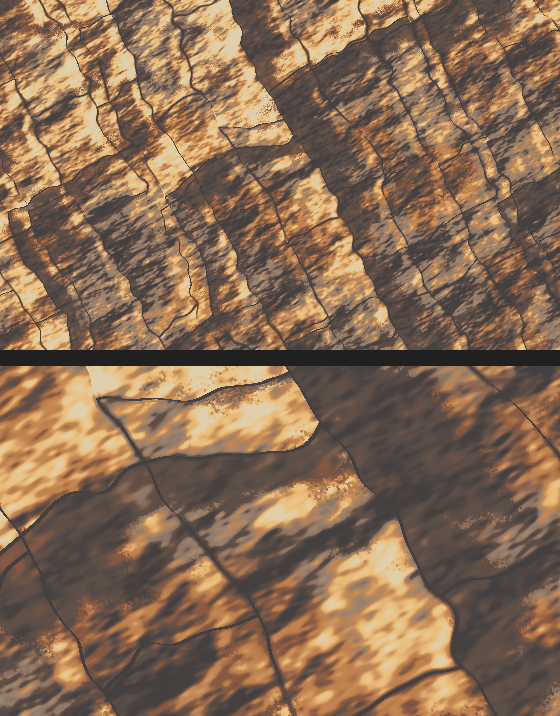
Top: the whole. Bottom: its middle third, enlarged.
Reproduce this texture procedurally as a WebGL 2 fragment shader.

```glsl
#version 300 es
precision highp float;

uniform vec2 u_resolution;
out vec4 fragColor;

// Layout, in canvas heights
const vec2 BEDDING = vec2(0.88, 0.47);
const vec2 JOINT_ORIGIN = vec2(1.03, 0.36);
const vec2 LARGE_BLOCK = vec2(0.42, 0.55);
const vec2 SMALL_BLOCK = vec2(0.155, 0.36);
const float LARGE_RELIEF = 0.065;
const float SMALL_RELIEF = 0.024;
const float ROUGHNESS = 0.075;
const float CRACK_WIDTH = 0.006;

// Lighting, in bedding coordinates
const vec2 TO_LIGHT = vec2(-0.6, 0.8);
const float SUN_SLOPE = 0.75;
const float SHADOW_REACH = 0.22;
const int SHADOW_STEPS = 14;
const float SLOPE_STEP = 0.002;
const float BASE_TONE = 0.36;
const float SLOPE_GAIN = 0.78;
const float GRAIN = 0.24;

// Rock colours
const vec3 SHADOW = vec3(0.27, 0.25, 0.25);
const vec3 UMBER = vec3(0.37, 0.31, 0.28);
const vec3 RUST = vec3(0.53, 0.35, 0.26);
const vec3 OCHRE = vec3(0.74, 0.53, 0.34);
const vec3 GOLD = vec3(0.92, 0.75, 0.49);
const vec3 CREAM = vec3(0.88, 0.81, 0.67);
const vec3 LICHEN = vec3(0.57, 0.50, 0.44);
const vec3 IRON = vec3(0.78, 0.47, 0.24);

float hash(vec2 p) {
    return fract(sin(dot(p, vec2(127.1, 311.7))) * 43758.55);
}

float noise(vec2 p) {
    vec2 cell = floor(p), f = fract(p);
    f = f * f * (3.0 - 2.0 * f);
    float low = mix(hash(cell), hash(cell + vec2(1, 0)), f.x);
    float high = mix(hash(cell + vec2(0, 1)), hash(cell + vec2(1, 1)), f.x);
    return mix(low, high, f.y);
}

float fbm(vec2 p) {
    float sum = 0.0, amplitude = 0.5;
    for (int i = 0; i < 5; i++) {
        sum += amplitude * noise(p);
        p = mat2(1.94, 0.5, -0.5, 1.94) * p + 7.3;
        amplitude *= 0.5;
    }
    return sum;
}

// Staggered block with raised right and lower rims: height, edge distance, id
vec3 block(vec2 q, vec2 size) {
    vec2 g = q / size;
    float column = floor(g.x);
    g.y += 0.8 * hash(vec2(column, 3.7));
    vec2 f = fract(g);
    float id = hash(vec2(column, floor(g.y)) + 0.5);
    float rim = smoothstep(0.74, 1.0, f.x) + 1.0 - smoothstep(0.0, 0.30, f.y);
    vec2 edge = min(f, 1.0 - f) * size;
    return vec3(rim + 0.9 * id, min(edge.x, edge.y), id);
}

vec2 warp(vec2 q) {
    vec2 broad = vec2(noise(q * 5.0), noise(q * 5.0 + 31.0)) - 0.5;
    vec2 fine = vec2(noise(q * 27.0), noise(q * 27.0 + 57.0)) - 0.5;
    return q - JOINT_ORIGIN + 0.07 * broad + 0.024 * fine;
}

float blockHeight(vec2 q) {
    vec2 w = warp(q);
    return LARGE_RELIEF * block(w, LARGE_BLOCK).x
         + SMALL_RELIEF * block(w, SMALL_BLOCK).x;
}

float surfaceHeight(vec2 q) {
    return blockHeight(q) + ROUGHNESS * fbm(q * vec2(6.0, 14.0));
}

// Rough ground breaks up the outline of the shadow
float castShadow(vec2 q) {
    float start = blockHeight(q) + 0.16 * (fbm(q * vec2(13.0, 24.0)) - 0.5);
    float jitter = hash(floor(q * 400.0)), blocked = 0.0;
    for (int i = 0; i < SHADOW_STEPS; i++) {
        float reach = SHADOW_REACH * (float(i) + jitter) / float(SHADOW_STEPS);
        float above = blockHeight(q + TO_LIGHT * reach) - start;
        blocked = max(blocked, above - reach * SUN_SLOPE);
    }
    return smoothstep(0.005, 0.045, blocked);
}

vec3 rockColour(float tone) {
    vec3 colour = mix(SHADOW, UMBER, smoothstep(0.0, 0.26, tone));
    colour = mix(colour, RUST, smoothstep(0.24, 0.40, tone));
    colour = mix(colour, OCHRE, smoothstep(0.43, 0.62, tone));
    colour = mix(colour, GOLD, smoothstep(0.62, 0.80, tone));
    return mix(colour, CREAM, smoothstep(0.80, 0.96, tone));
}

void main() {
    vec2 p = gl_FragCoord.xy / u_resolution.y;
    vec2 q = vec2(dot(p, BEDDING), dot(p, vec2(-BEDDING.y, BEDDING.x)));
    vec2 w = warp(q);
    vec3 large = block(w, LARGE_BLOCK), small = block(w, SMALL_BLOCK);

    // Slope towards the sun, face variation and broad falloff
    vec2 delta = TO_LIGHT * SLOPE_STEP;
    float slope = (surfaceHeight(q - delta) - surfaceHeight(q + delta)) / (2.0 * SLOPE_STEP);
    float relief = slope / (1.0 + 0.9 * abs(slope));
    float tone = BASE_TONE + SLOPE_GAIN * relief;
    tone += 0.12 * (large.z - 0.5) + 0.10 * (small.z - 0.5);
    tone += 0.20 * (p.y - 0.5) - 0.16 * (gl_FragCoord.x / u_resolution.x - 0.5);

    // Cast shadows keep a little of the relief
    float shade = castShadow(q);
    tone = mix(tone, 0.14 + 0.22 * relief, 0.9 * shade);
    float grain = noise(q * vec2(100.0, 150.0)) + noise(q * vec2(45.0, 80.0) + 9.0) - 1.0;
    tone += GRAIN * grain * (1.0 - 0.35 * shade);

    // Broken cracks
    float crack = 1.0 - smoothstep(0.0, CRACK_WIDTH, min(large.y, small.y));
    tone *= 1.0 - 0.75 * crack * smoothstep(0.42, 0.68, noise(q * 13.0));

    // Iron stain on lit rock, grey lichen on the middle tones
    vec3 colour = rockColour(tone);
    float iron = smoothstep(0.42, 0.66, fbm(q * 4.0 + 11.0));
    float lit = smoothstep(0.40, 0.55, tone) * (1.0 - smoothstep(0.65, 0.85, tone));
    colour = mix(colour, IRON, 0.35 * iron * lit);
    float lichen = smoothstep(0.42, 0.56, fbm(q * vec2(8.0, 6.0) + 40.0));
    float middle = smoothstep(0.27, 0.40, tone) * (1.0 - smoothstep(0.52, 0.68, tone));
    colour = mix(colour, LICHEN * (0.78 + 0.5 * tone), 0.85 * lichen * middle);
    fragColor = vec4(colour, 1.0);
}
```
